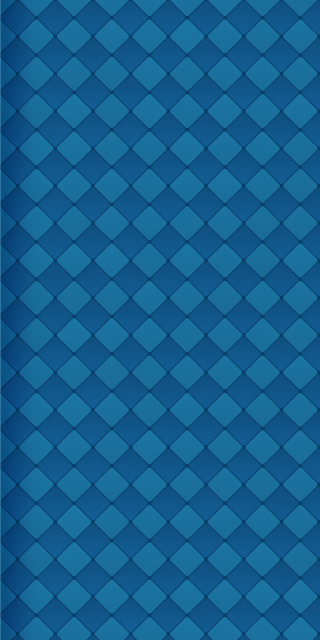
This pattern is drawn by a WebGL 1 fragment shader. Its source:

```glsl
precision highp float;
// Padded blue harlequin: a diagonal checker of light and dark soft tiles.
// Each tile is a rounded box in rotated cell space, with thin dark seams, a
// shaded rim, a faint bevel, slight tone changes and a shaded left border.
uniform vec2 u_resolution;

// Lengths are fractions of the canvas width.
const vec2 PERIOD = vec2(0.1178, 0.1167);  // spacing of light tiles
const vec2 ORIGIN = vec2(0.4672, 0.0190);  // centre of one light tile
const float CORNER = 0.0100;
const float SEAM_HALF = 0.0009;
const float RIM_WIDTH = 0.0022;
const float BEVEL_WIDTH = 0.0060;
const float BORDER_WIDTH = 0.070;
const float EDGE_LINE = 0.0026;
const float TILE_VARIATION = 0.030;
const float BROAD_VARIATION = 0.020;
const float DARK_GRADIENT = 0.085;
const float LIGHT_GRADIENT = 0.030;
const float GRAIN = 0.006;

const vec3 LIGHT_TILE = vec3(0.103, 0.442, 0.614);
const vec3 DARK_TILE = vec3(0.065, 0.340, 0.540);
const vec3 DARK_RIM = vec3(0.048, 0.295, 0.478);
const vec3 SEAM = vec3(0.028, 0.225, 0.400);
const vec3 EDGE_TINT = vec3(0.30, 0.56, 0.70);
const vec3 BORDER_LOSS = vec3(0.60, 0.28, 0.16);

float hash(vec2 p) {
  return fract(sin(dot(p, vec2(41.3, 289.1))) * 4375.5);
}

// Signed distance to a rounded square; negative inside.
float roundedBox(vec2 p, float halfSide, float radius) {
  vec2 q = abs(p) - halfSide + radius;
  return length(max(q, 0.0)) + min(max(q.x, q.y), 0.0) - radius;
}

// Layered sines, used both for fine grain and for broad tone drift.
float layeredSines(vec2 p) {
  float sum = 0.0;
  float weight = 0.5;
  for (int i = 0; i < 3; i++) {
    sum += weight * sin(p.x + 1.7 * sin(p.y)) * sin(p.y + 1.3 * sin(p.x));
    p = mat2(1.6, 1.2, -1.2, 1.6) * p + 2.1;
    weight *= 0.5;
  }
  return sum;
}

void main() {
  vec2 pos = gl_FragCoord.xy / u_resolution.x;
  float pixel = 1.0 / u_resolution.x;

  // Rotated grid: even cells are light, odd cells are dark.
  vec2 p = (pos - ORIGIN) / PERIOD;
  vec2 diagonal = vec2(p.x + p.y, p.x - p.y);
  vec2 cell = floor(diagonal + 0.5);
  vec2 local = diagonal - cell;
  float isDark = mod(cell.x + cell.y, 2.0);

  float side = 0.5 * length(PERIOD);
  float inset = -roundedBox(local * side, 0.5 * side, CORNER);

  // Tile colour, brighter toward the top of light tiles and base of dark ones.
  float height = local.x - local.y;
  vec3 color = mix(LIGHT_TILE, DARK_TILE, isDark);
  color *= 1.0 + height * mix(LIGHT_GRADIENT, -DARK_GRADIENT, isDark);
  color *= 1.0 + TILE_VARIATION * (hash(cell) - 0.5);
  color *= 1.0 + GRAIN * layeredSines(pos * 180.0);
  color *= 1.0 + BROAD_VARIATION * layeredSines(pos * 3.0);

  // Raised bevel on the light tiles, soft shadow around the dark ones.
  float inside = max(inset, 0.0);
  float bevel = exp(-pow(abs(inside - BEVEL_WIDTH) / (0.4 * BEVEL_WIDTH), 2.0));
  color *= 1.0 + 0.015 * bevel * (1.0 - isDark);
  float rim = exp(-inside / RIM_WIDTH);
  color = mix(color, DARK_RIM, rim * mix(0.30, 0.80, isDark));

  // Thin seam; it swells where the rounded corners meet.
  float seam = 1.0 - smoothstep(SEAM_HALF - 0.6 * pixel, SEAM_HALF + 0.7 * pixel, inset);
  color = mix(color, SEAM, 0.85 * seam);

  // Shaded left border with a thin pale edge.
  float border = exp(-pow(pos.x / BORDER_WIDTH, 2.0));
  color *= 1.0 - border * BORDER_LOSS;
  float edge = 1.0 - smoothstep(EDGE_LINE - pixel, EDGE_LINE + pixel, pos.x);
  color = mix(color, EDGE_TINT, 0.7 * edge);

  gl_FragColor = vec4(color, 1.0);
}
```
